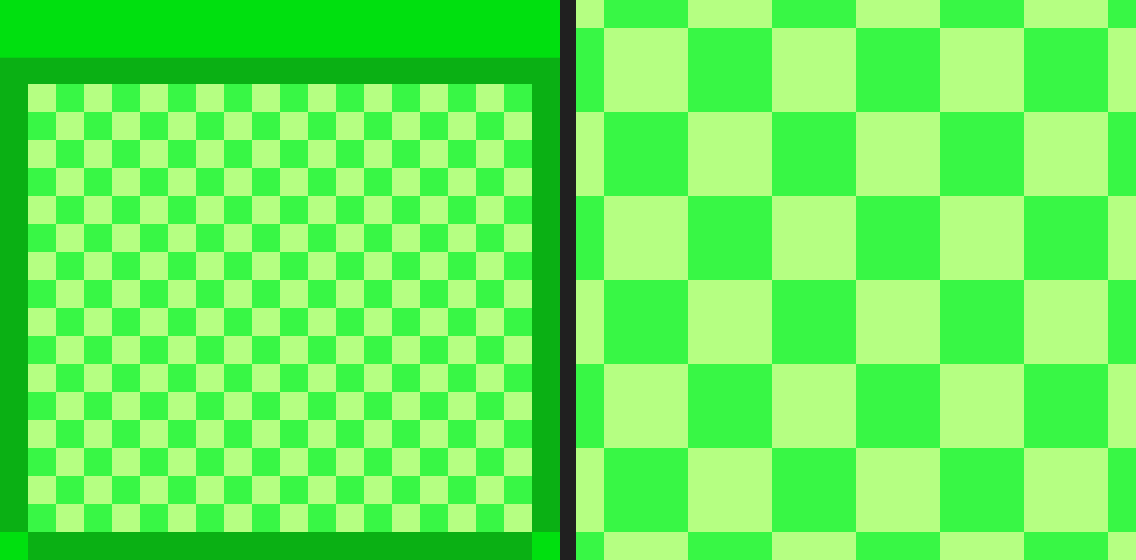
Left, the full canvas; right, a detail of the centre.
Write a WebGL 2 fragment shader that draws this pattern.

```glsl
#version 300 es
precision highp float;
// A checkered lawn of 18 by 16 squares inside a dark hedge, with a bright strip
// above and bright bottom corners. The canvas is a grid of 20 by 20 cells;
// box-filtered edges and a product of two square waves form all the shapes.

uniform vec2 u_resolution;
out vec4 fragColor;

const float CELLS = 20.0;
const vec2 BOARD_MIN = vec2(1.0, 1.0);
const vec2 BOARD_MAX = vec2(19.0, 17.0);
const float STRIP_BOTTOM = 17.94;

const vec3 LIGHT_SQUARE = vec3(0.71, 1.00, 0.51);
const vec3 GREEN_SQUARE = vec3(0.22, 0.97, 0.27);
const vec3 HEDGE = vec3(0.04, 0.69, 0.08);
const vec3 STRIP = vec3(0.00, 0.88, 0.06);

// Coverage of the side above an edge, smoothed over one pixel
float above(float x, float edge, float pixel) {
    return clamp((x - edge) / pixel + 0.5, 0.0, 1.0);
}

// Coverage of the span between two edges
float span(float x, float lo, float hi, float pixel) {
    return above(x, lo, pixel) - above(x, hi, pixel);
}

// Square wave: +1 in even cells, -1 in odd cells, with smoothed steps
float squareWave(float x, float pixel) {
    float toEdge = 0.5 - abs(fract(x) - 0.5);
    float parity = 1.0 - 2.0 * mod(floor(x), 2.0);
    return parity * clamp(2.0 * toEdge / pixel, 0.0, 1.0);
}

// Share of the light squares, those whose column and row sum is odd
float checker(vec2 p, vec2 pixel) {
    return 0.5 - 0.5 * squareWave(p.x, pixel.x) * squareWave(p.y, pixel.y);
}

void main() {
    vec2 p = CELLS * gl_FragCoord.xy / u_resolution;
    vec2 pixel = CELLS / u_resolution;

    float insideX = span(p.x, BOARD_MIN.x, BOARD_MAX.x, pixel.x);
    float insideY = span(p.y, BOARD_MIN.y, BOARD_MAX.y, pixel.y);

    // Hedge with the top strip and the two bottom corners
    float topStrip = above(p.y, STRIP_BOTTOM, pixel.y);
    float corners = (1.0 - insideX) * (1.0 - above(p.y, BOARD_MIN.y, pixel.y));
    vec3 color = mix(HEDGE, STRIP, max(topStrip, corners));

    // Checkered board
    vec3 board = mix(GREEN_SQUARE, LIGHT_SQUARE, checker(p, pixel));
    color = mix(color, board, insideX * insideY);

    fragColor = vec4(color, 1.0);
}
```
